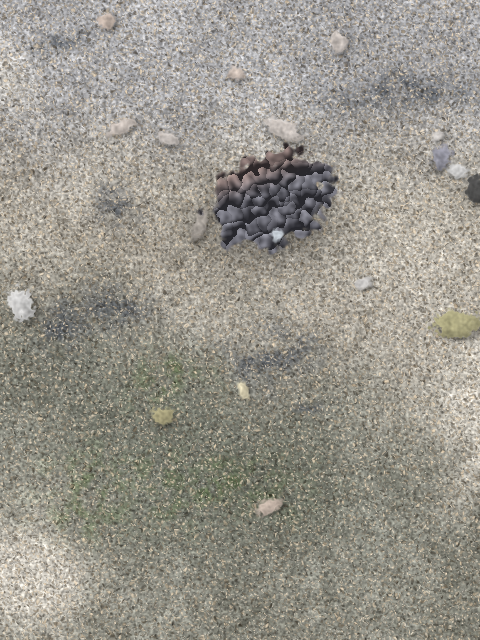
Give the GLSL for this texture, as a Shadertoy shader.

```glsl
// Weathered gritty ground with moss, damp stains, scattered stones and a dark clod of earth.

vec2 hash2(vec2 p) {
    vec3 q = fract(p.xyx * vec3(0.1031, 0.1030, 0.0973));
    q += dot(q, q.yzx + 33.33);
    return fract((q.xx + q.yz) * q.zy);
}

float noise(vec2 p) {
    vec2 i = floor(p), f = p - i, u = f * f * (3.0 - 2.0 * f), x = vec2(1, 0);
    float a = dot(hash2(i) - 0.5, f);
    float b = dot(hash2(i + x) - 0.5, f - x);
    float c = dot(hash2(i + x.yx) - 0.5, f - x.yx);
    float d = dot(hash2(i + 1.0) - 0.5, f - 1.0);
    return 2.0 * mix(mix(a, b, u.x), mix(c, d, u.x), u.y);
}

float fbm(vec2 p) {
    float sum = 0.0, amp = 1.0;
    for (int i = 0; i < 5; i++) {
        sum += amp * noise(p);
        p = mat2(1.6, 1.2, -1.2, 1.6) * p + 7.3;
        amp *= 0.55;
    }
    return sum;
}

vec2 warp(vec2 p) { return vec2(noise(p), noise(p + 19.0)); }

mat2 rotate(float a) { return mat2(cos(a), sin(a), -sin(a), cos(a)); }

// Nearest scattered cell: offset from its centre, then two random values
vec4 nearestCell(vec2 p) {
    vec4 best = vec4(9, 9, 0, 0);
    for (int k = 0; k < 9; k++) {
        vec2 id = floor(p) + vec2(k % 3 - 1, k / 3 - 1);
        vec2 off = p - id - hash2(id);
        if (dot(off, off) < dot(best.xy, best.xy)) best = vec4(off, hash2(id + 71.7));
    }
    return best;
}

// Soft spot: s holds centre and radii
float blotch(vec2 p, vec4 s) {
    vec2 q = (p - s.xy) / s.zw;
    return exp(-dot(q, q));
}

// Irregular stone with a cast shadow, lit from the upper left
void addStone(inout vec3 col, vec2 p, vec4 s, float angle, vec3 tint) {
    vec2 q = rotate(angle) * (p - s.xy) / s.zw;
    float rough = 0.7 * noise(p * 85.0) + 0.5 * noise(p * 190.0);
    float soft = 0.003 / min(s.z, s.w);
    col *= 1.0 - 0.3 * exp(-4.0 * max(length(q + vec2(-0.2, 0.35)) - 0.9, 0.0));
    float light = 0.96 + 0.1 * dot(q, vec2(-0.5, 0.8)) + 0.4 * rough;
    col = mix(col, tint * light, 0.9 * (1.0 - smoothstep(-soft, soft, length(q) - 1.0 + rough)));
}

void mainImage(out vec4 fragColor, in vec2 fragCoord) {
    vec2 p = fragCoord / iResolution.y;
    float fine = fbm(p * 38.0 + 4.0);
    vec2 w = p + 0.06 * warp(p * 9.0) + 0.03 * warp(p * 25.0);

    // Ground: grey above, warm across the middle, olive below
    vec3 col = mix(vec3(0.52, 0.52, 0.48), vec3(0.67, 0.65, 0.61), smoothstep(0.3, 0.6, w.y + 0.3 * w.x - 0.1));
    col = mix(col, vec3(0.66, 0.66, 0.67), smoothstep(0.65, 0.9, w.y));
    col += 0.12 * fbm(p * 6.0) + 0.12 * fine;

    // Mossy and damp areas
    float shade = blotch(w, vec4(0.34, 0.26, 0.26, 0.13)) + 0.5 * blotch(w, vec4(0.12, 0.42, 0.16, 0.1));
    col = mix(col, vec3(0.37, 0.39, 0.35), 0.6 * min(shade, 1.0));
    float moss = blotch(w, vec4(0.26, 0.4, 0.07, 0.04)) + blotch(w, vec4(0.13, 0.22, 0.07, 0.06))
        + blotch(w, vec4(0.34, 0.24, 0.13, 0.05));
    col = mix(col, vec3(0.31, 0.38, 0.22), 0.6 * min(moss, 1.0) * smoothstep(-0.3, 0.4, fine));
    vec4 stains[7] = vec4[7](vec4(0.1, 0.49, 0.035, 0.04), vec4(0.18, 0.51, 0.07, 0.03),
        vec4(0.2, 0.68, 0.025, 0.035), vec4(0.42, 0.45, 0.07, 0.04), vec4(0.49, 0.355, 0.02, 0.012),
        vec4(0.09, 0.94, 0.035, 0.016), vec4(0.65, 0.85, 0.13, 0.03));
    for (int i = 0; i < 7; i++)
        col = mix(col, vec3(0.27, 0.29, 0.32), 0.8 * blotch(w, stains[i]) * smoothstep(-0.5, 0.3, fine));

    // Pale worn patches
    float pale = 1.3 * blotch(w, vec4(0.04, 0.1, 0.11, 0.1)) + blotch(w, vec4(0.74, 0.36, 0.07, 0.13))
        + 0.6 * blotch(w, vec4(0, 0.88, 0.06, 0.05)) + 0.4 * blotch(w, vec4(0.62, 0.61, 0.16, 0.1));
    col = mix(col, vec3(0.81, 0.79, 0.75) + 0.12 * fine, min(pale, 0.95));

    // Grit, from dense fine grains to sparse pebbles
    vec2 grit = p + 0.005 * warp(p * 130.0);
    col *= 1.0 + 0.4 * noise(p * 150.0) + 0.4 * noise(p * 260.0);
    for (int i = 0; i < 4; i++) {
        float k = float(i), scale = 230.0 / pow(1.4, k);
        vec4 g = nearestCell(rotate(k * 0.8 + 0.3) * grit * scale + k * 37.0);
        float d = length(g.xy * vec2(1, 1.4)) - mix(0.15, 0.45, g.w) * (1.0 - 0.15 * k);
        float soft = max(0.15, scale / iResolution.y);
        float present = step(0.15 + 0.24 * k, fract(g.z * 7.31 + g.w));
        vec3 tint = mix(col * 0.5, vec3(0.96, 0.94, 0.9), g.z) * mix(vec3(1), vec3(1.03, 0.95, 0.84), g.w);
        col *= 1.0 - 0.1 * present * (1.0 - smoothstep(0.0, 0.25, abs(d)));
        col = mix(col, tint, 0.7 * present * (1.0 - smoothstep(-soft, soft, d)));
    }

    // Larger pale stones
    vec4 stones[11] = vec4[11](vec4(0.167, 0.967, 0.014, 0.012), vec4(0.53, 0.935, 0.013, 0.017),
        vec4(0.368, 0.885, 0.012, 0.01), vec4(0.19, 0.802, 0.026, 0.01), vec4(0.263, 0.783, 0.016, 0.01),
        vec4(0.716, 0.733, 0.016, 0.011), vec4(0.033, 0.525, 0.02, 0.026), vec4(0.569, 0.557, 0.012, 0.009),
        vec4(0.42, 0.208, 0.021, 0.011), vec4(0.684, 0.787, 0.01, 0.007), vec4(0.443, 0.798, 0.03, 0.014));
    for (int i = 0; i < 11; i++) {
        vec2 r = hash2(vec2(i, 5));
        addStone(col, p, stones[i], r.x - 0.5, mix(vec3(0.84), vec3(0.8, 0.73, 0.68), r.y));
    }

    // Tinted stones
    addStone(col, p, vec4(0.712, 0.494, 0.036, 0.02), 0.0, vec3(0.69, 0.67, 0.51));
    addStone(col, p, vec4(0.254, 0.35, 0.018, 0.014), 0.0, vec3(0.69, 0.66, 0.51));
    addStone(col, p, vec4(0.38, 0.39, 0.007, 0.017), -0.4, vec3(0.93, 0.89, 0.76));
    addStone(col, p, vec4(0.69, 0.755, 0.014, 0.02), 0.5, vec3(0.6, 0.6, 0.65));
    addStone(col, p, vec4(0.745, 0.705, 0.016, 0.02), 0.0, vec3(0.3));
    addStone(col, p, vec4(0.313, 0.648, 0.01, 0.023), 0.35, vec3(0.74, 0.71, 0.68));

    // Clod: crumbly lumps with glinting facets
    vec2 q = rotate(-0.35) * (p - vec2(0.422, 0.688)) / vec2(0.098, 0.072);
    float edge = length(q) - 1.0 + 0.4 * noise(p * 32.0) + 0.4 * noise(p * 75.0);
    col *= 1.0 - 0.4 * blotch(p, vec4(0.425, 0.65, 0.1, 0.07));
    vec4 lump = nearestCell(p * 55.0 + 0.9 * warp(p * 60.0));
    float facet = 0.3 + dot(lump.xy, vec2(-0.5, 0.8) - 0.5 * lump.xy) + 0.35 * lump.z + 0.6 * noise(p * 100.0);
    vec3 earth = mix(vec3(0.15, 0.15, 0.17), vec3(0.55, 0.55, 0.59), clamp(facet, 0.0, 1.2));
    earth *= mix(vec3(1), vec3(1.15, 1, 0.9), smoothstep(0.1, 0.8, q.y));
    col = mix(col, earth, 1.0 - smoothstep(-0.08, 0.08, edge));
    addStone(col, p, vec4(0.434, 0.632, 0.01, 0.009), 0.3, vec3(0.8, 0.83, 0.86));

    fragColor = vec4(clamp(col * 1.04, 0.0, 1.0), 1);
}
```
